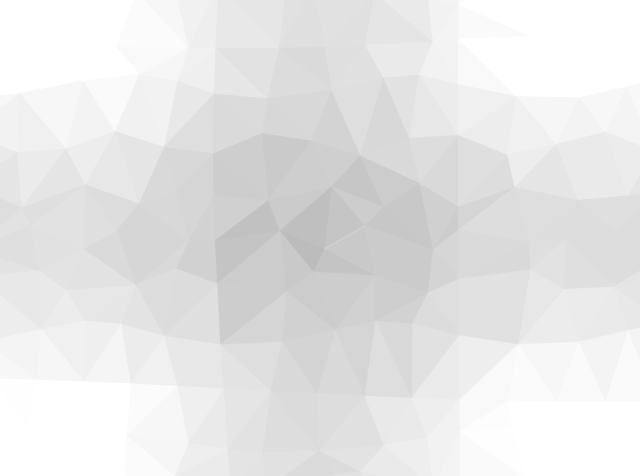
Give the GLSL for this background, as a Shadertoy shader.

```glsl
// Pale low-poly backdrop: a bent grid is split into flat grey triangles.
// Each facet takes its tone at its middle from two crossing soft bands,
// darkest where they meet; layered sines move the grid nodes.

#define CELL 0.103
#define JITTER 0.25
#define ROW_BEND 0.136
#define MESH_ORIGIN vec2(0.007, 0.0)
#define BAND_CENTRE vec2(-0.012, 0.0)
#define COLUMN_REACH 0.395
#define ROW_REACH 0.335
#define COLUMN_DEPTH 0.135
#define ROW_DEPTH 0.13
#define FACET_CONTRAST 0.10
#define SEAM_TONE 0.84

// Mesh node for an integer grid index, in canvas heights from the centre
vec2 meshNode(vec2 id) {
    float i = id.x, j = id.y;
    vec2 shift = JITTER * vec2(
        sin(3.7 * i + 2.3 * j + 1.3 * i * j + 0.1),
        sin(2.7 * i + 1.9 * j * j + 0.83 * i * j - 1.08));
    shift.y -= ROW_BEND * sin(1.3 * j);
    return MESH_ORIGIN + CELL * (id + shift);
}

// Band strength: one on its axis, zero beyond its reach
float band(float offset, float reach) {
    return max(0.0, 1.0 - pow(abs(offset) / reach, 1.3));
}

// Flat grey of a facet
float facetTone(vec2 middle) {
    vec2 c = middle - BAND_CENTRE;
    float row = band(c.y, ROW_REACH);
    float column = band(c.x, COLUMN_REACH + 0.065 * row);
    float light = (1.0 - COLUMN_DEPTH * column) * (1.0 - ROW_DEPTH * row);
    float variation = sin(dot(middle, vec2(91.0, 57.0)));
    return 1.0 - (1.0 - light) * (1.0 + FACET_CONTRAST * variation);
}

// Signed distance to the line a-b, positive on its left
float leftOf(vec2 p, vec2 a, vec2 b) {
    vec2 e = b - a, d = p - a;
    return (e.x * d.y - e.y * d.x) / length(e);
}

// Tone times coverage, and coverage, of a counter-clockwise triangle
vec2 facet(vec2 p, vec2 a, vec2 b, vec2 c, float blur) {
    float inside = min(leftOf(p, a, b), min(leftOf(p, b, c), leftOf(p, c, a)));
    float coverage = smoothstep(-blur, blur, inside);
    return coverage * vec2(facetTone((a + b + c) / 3.0), 1.0);
}

float segmentDistance(vec2 p, vec2 a, vec2 b) {
    vec2 e = b - a, d = p - a;
    return length(d - e * clamp(dot(d, e) / dot(e, e), 0.0, 1.0));
}

void mainImage(out vec4 fragColor, in vec2 fragCoord) {
    vec2 p = (fragCoord - 0.5 * iResolution.xy) / iResolution.y;
    float blur = 0.7 / iResolution.y;
    vec2 home = floor((p - MESH_ORIGIN) / CELL);

    // Blend the facets of nearby quads, each cut along its shorter diagonal
    vec2 sum = vec2(0.0);
    for (int y = -1; y <= 1; y++) {
        for (int x = -1; x <= 1; x++) {
            vec2 id = home + vec2(float(x), float(y));
            vec2 a = meshNode(id);
            vec2 b = meshNode(id + vec2(1.0, 0.0));
            vec2 c = meshNode(id + vec2(1.0, 1.0));
            vec2 d = meshNode(id + vec2(0.0, 1.0));
            if (distance(a, c) < distance(b, d)) {
                sum += facet(p, a, b, c, blur) + facet(p, a, c, d, blur);
            } else {
                sum += facet(p, a, b, d, blur) + facet(p, b, c, d, blur);
            }
        }
    }
    float tone = sum.x / max(sum.y, 1e-4);

    // Fine bright seam along one central edge
    float seam = segmentDistance(p, meshNode(vec2(0.0)), meshNode(vec2(1.0, 0.0)));
    tone = mix(tone, SEAM_TONE, 0.7 * (1.0 - smoothstep(0.0, 0.001 + blur, seam)));

    fragColor = vec4(vec3(tone), 1.0);
}
```
